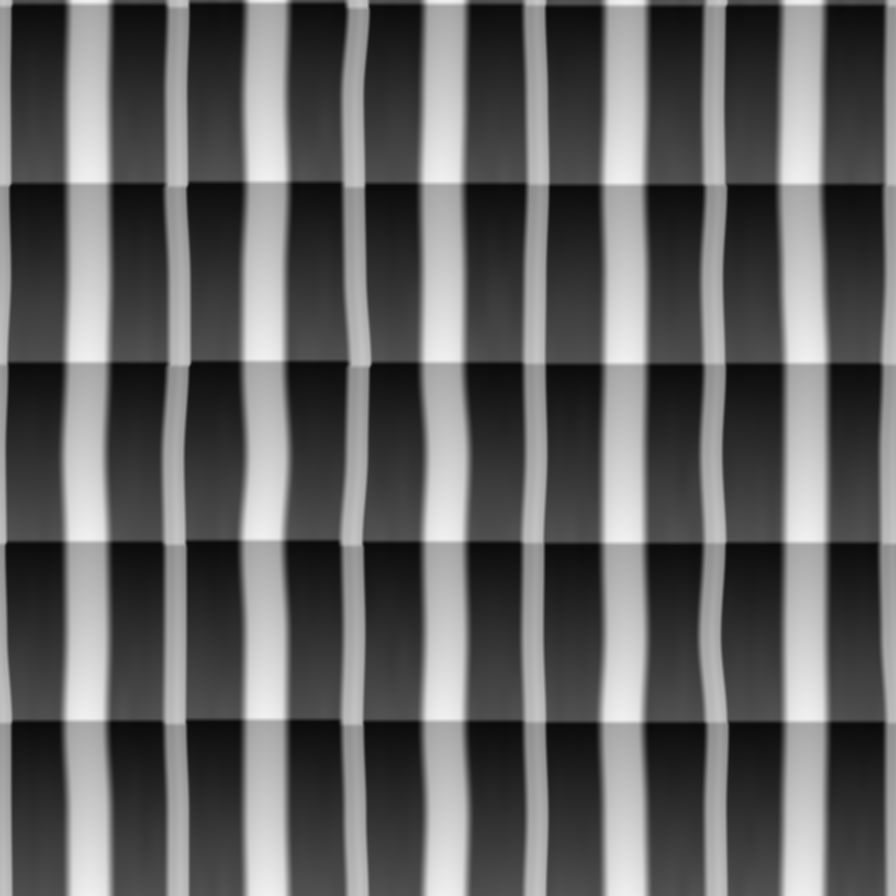
A WebGL 2 fragment shader for this pattern:

```glsl
#version 300 es
precision highp float;
// Draws grey vertical bars, wide and narrow in turn, over rows of dark panels that brighten downwards.

uniform vec2 u_resolution;
out vec4 outColor;

// Layout, in cells
const float REPEATS = 5.0;
const float ROW_OFFSET = 0.039;
const float ROW_JITTER = 0.026;
const float SEAM_BLUR = 0.035;
const float WIDE_CENTER = 0.482;
const float WIDE_CORE = 0.085;
const float WIDE_EDGE = 0.155;
const float NARROW_CENTER = 0.983;
const float NARROW_HALF = 0.060;
const float NARROW_DROP = 0.012;

// Tones at the top and bottom of a row
const vec2 PANEL_TONE = vec2(0.045, 0.325);
const vec2 WIDE_TONE = vec2(0.66, 0.95);
const vec2 NARROW_TONE = vec2(0.58, 0.76);

// Variation
const float WIDE_BEND = 0.035;
const float NARROW_BEND = 0.040;
const float NARROW_SLANT = 0.022;
const float STREAK_AMOUNT = 0.022;
const vec2 STREAK_GRID = vec2(80.0, 15.0);

float hash(vec2 p) {
    return fract(sin(dot(p, vec2(127.1, 311.7))) * 43758.5453);
}

// Value noise that wraps after a whole number of lattice steps
float wrappedNoise(vec2 p, vec2 period) {
    vec2 i = floor(p);
    vec2 f = fract(p);
    f = f * f * (3.0 - 2.0 * f);
    vec2 a = mod(i, period);
    vec2 b = mod(i + 1.0, period);
    return mix(mix(hash(a), hash(vec2(b.x, a.y)), f.x),
               mix(hash(vec2(a.x, b.y)), hash(b), f.x), f.y);
}

// Sideways drift of one bar, from -0.5 to 0.5
float drift(float bar, float y) {
    return wrappedNoise(vec2(bar, y * 2.0), vec2(2.0, 2.0) * REPEATS) - 0.5;
}

// Rises through a row, then falls back quickly at the seam
float rowRamp(float y) {
    float t = fract(y);
    return t * (1.0 - smoothstep(1.0 - SEAM_BLUR, 1.0, t));
}

float tone(vec2 range, float ramp) {
    return mix(range.x, range.y, ramp);
}

void main() {
    vec2 uv = gl_FragCoord.xy / u_resolution;
    float x = uv.x * REPEATS;
    float y = (1.0 - uv.y) * REPEATS - ROW_OFFSET;

    // Nearest bar of each kind
    float wideId = mod(floor(x - WIDE_CENTER + 0.5), REPEATS);
    float narrowId = mod(floor(x - NARROW_CENTER + 0.5), REPEATS);
    float wideX = fract(x - WIDE_CENTER + 0.5) - 0.5;
    float narrowX = fract(x - NARROW_CENTER + 0.5) - 0.5;

    // Uneven row heights
    float panelY = y - (hash(vec2(wideId, 17.0)) - 0.5) * ROW_JITTER;
    float narrowY = y - NARROW_DROP - (hash(vec2(narrowId, 29.0)) - 0.5) * ROW_JITTER;
    float panelRamp = rowRamp(panelY);
    float narrowRamp = rowRamp(narrowY);

    // Bent and slanted bars
    float narrowRow = mod(floor(narrowY), REPEATS);
    float slant = hash(vec2(narrowId, narrowRow + 41.0)) - 0.5;
    wideX += drift(wideId, y) * WIDE_BEND;
    narrowX += drift(narrowId + REPEATS, y) * NARROW_BEND + slant * narrowRamp * NARROW_SLANT;

    // Panels with faint vertical streaks
    float streak = wrappedNoise(uv * STREAK_GRID, STREAK_GRID) - 0.5;
    float shade = tone(PANEL_TONE, panelRamp) + streak * STREAK_AMOUNT * (0.3 + panelRamp);

    // Wide bar: soft edges, rounded light
    float wideMask = 1.0 - smoothstep(WIDE_CORE, WIDE_EDGE, abs(wideX));
    float rounded = 1.0 - 5.0 * wideX * wideX;
    shade = mix(shade, tone(WIDE_TONE, panelRamp) * rounded, wideMask);

    // Narrow bar: soft left edge, crisp right edge, pale ridge
    float leftMask = smoothstep(-NARROW_HALF - 0.022, -NARROW_HALF + 0.024, narrowX);
    float rightMask = 1.0 - smoothstep(NARROW_HALF - 0.010, NARROW_HALF + 0.016, narrowX);
    float ridge = 0.04 * exp(-pow((narrowX - 0.015) / 0.022, 2.0)) - 0.02;
    shade = mix(shade, tone(NARROW_TONE, narrowRamp) + ridge, leftMask * rightMask);

    outColor = vec4(vec3(clamp(shade, 0.0, 1.0)), 1.0);
}
```
